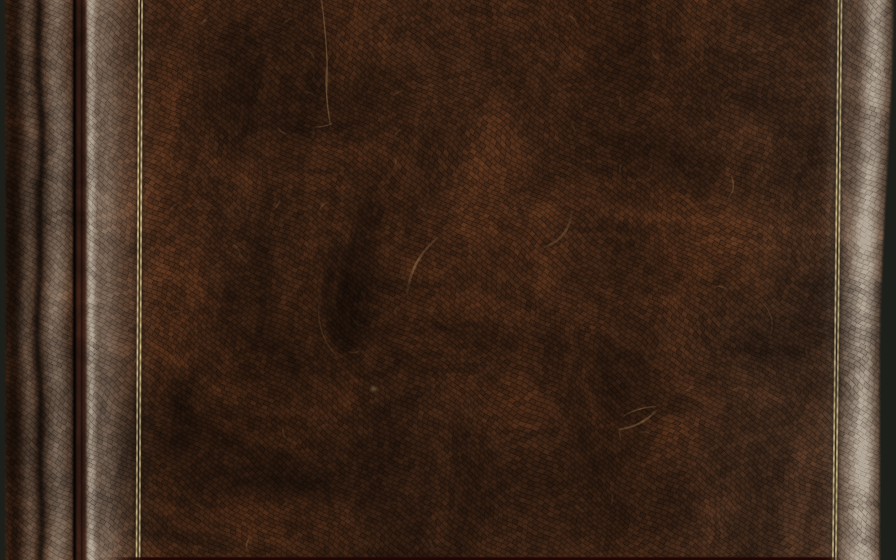
Write a Shadertoy shader that draws this texture.

```glsl
// Worn brown leather book cover: rounded spine and hinge at the left, twin gilt
// rules, a rubbed right edge. Layered sines stain the hide, a warped skewed grid
// gives the grain, and bent strokes with cellular flecks make the scratches.

#define GRAIN_SCALE 112.0
#define GRAIN_ANGLE 0.58
#define GRAIN_DEPTH 0.36
#define STAIN_DEPTH 0.42
#define HIDE  vec3(0.212, 0.124, 0.072)
#define RUST  vec3(0.290, 0.155, 0.075)
#define SHINE vec3(0.700, 0.655, 0.595)
#define GILT  vec3(0.800, 0.725, 0.520)
#define BACKDROP vec3(0.115, 0.120, 0.105)

mat2 rot(float a) { return mat2(cos(a), sin(a), -sin(a), cos(a)); }

vec2 hash2(vec2 c) {
    vec3 h = fract(c.xyx * vec3(0.1031, 0.1030, 0.0973));
    h += dot(h, h.yzx + 33.33);
    return fract((h.xx + h.yz) * h.zy);
}

float bump(float x, float c, float w) { x = (x - c) / w; return exp(-x * x); }

float spot(vec2 p, vec2 c, vec2 r) { p = (p - c) / r; return exp(-dot(p, p)); }

// Layered, self-warped sines, about -0.7 to 0.7
float clouds(vec2 p) {
    float sum = 0.0, amp = 0.5;
    for (int i = 0; i < 6; i++) {
        p = rot(0.9) * p * 1.85 + 1.7;
        p += 0.7 * sin(p.yx * 1.2);
        sum += amp * sin(p.x) * sin(p.y);
        amp *= 0.68;
    }
    return sum;
}

// Skewed scales with random tone, parted by thin seams
float grain(vec2 p) {
    vec2 q = rot(GRAIN_ANGLE) * p;
    q += 0.006 * sin(q.yx * 23.0 + 2.0 * sin(q * 9.0)) + 0.0015 * sin(q.yx * 91.0);
    q *= GRAIN_SCALE * vec2(0.85, 1.1);
    q.x += 0.35 * sin(floor(q.y) * 2.4);
    vec2 f = abs(fract(q) - 0.5);
    float seam = smoothstep(0.24, 0.5, max(f.x * 0.9, f.y));
    return 0.9 * (hash2(floor(q)).x - 0.5) + 0.3 - 0.9 * seam;
}

// Stroke from a to b, bowed sideways, fading at its ends
float scratch(vec2 p, vec2 a, vec2 b, float bow, float width) {
    vec2 d = b - a;
    float t = clamp(dot(p - a, d) / dot(d, d), 0.0, 1.0);
    vec2 side = vec2(-d.y, d.x) * bow * 4.0 * t * (1.0 - t);
    float dist = length(p - a - d * t - side);
    float aa = 0.7 / iResolution.y;
    return (1.0 - smoothstep(width - aa, width + aa, dist)) * (0.4 + 2.4 * t * (1.0 - t));
}

// Cellular scatter of short pale nicks
float flecks(vec2 p) {
    vec2 g = p * 15.0, cell = floor(g);
    vec2 h = hash2(cell + 7.0), k = hash2(cell + 51.0);
    vec2 d = rot(h.x * 6.3) * (fract(g) - 0.3 - 0.4 * h);
    d.y += d.x * d.x * 1.5;
    float nick = smoothstep(0.045, 0.0, abs(d.y)) * smoothstep(0.22, 0.04, abs(d.x));
    return nick * step(0.68, k.x) * k.y;
}

// Pair of twisted threads centred on x = 0
float rule(float x, float y) {
    float aa = 0.8 / iResolution.y;
    float threads = 1.0 - smoothstep(0.0016 - aa, 0.0016 + aa, abs(abs(x) - 0.0027));
    return threads * (0.83 + 0.17 * sin(y * 330.0 + sign(x) * 1.5));
}

void mainImage(out vec4 fragColor, in vec2 fragCoord) {
    vec2 p = fragCoord / iResolution.xy * vec2(1.6, 1.0);
    float x = p.x, y = p.y, aa = 1.0 / iResolution.y;
    float stain = clouds(p * 2.3), wear = clouds(p * 7.0 + 4.0), scale = grain(p);
    float panel = smoothstep(0.17, 0.27, x) * (1.0 - smoothstep(1.47, 1.51, x));

    // Stained hide with warm and dark patches
    float warm = 0.7 * spot(p, vec2(1.28, 0.56), vec2(0.16, 0.13))
               + 0.6 * spot(p, vec2(0.75, 0.46), vec2(0.22, 0.13))
               + 0.6 * spot(p, vec2(0.36, 0.24), vec2(0.20, 0.25));
    float dark = 0.25 * spot(p, vec2(1.02, 0.19), vec2(0.26, 0.18))
               + 0.25 * spot(p, vec2(1.2, 0.92), vec2(0.35, 0.16))
               + 0.25 * spot(p, vec2(0.53, 0.83), vec2(0.15, 0.13));
    vec3 col = mix(HIDE, RUST, clamp(0.55 * warm + 0.35 * wear, 0.0, 1.0));
    col *= (1.0 + STAIN_DEPTH * stain + 0.22 * wear) * (1.0 - dark);
    col *= 1.0 + GRAIN_DEPTH * scale;

    // Polished ridges: spine, hinge and right border
    float sway = 0.003 * sin(y * 11.0) + 0.002 * sin(y * 27.0);
    float sheen = 0.27 * bump(x, 0.050 + sway, 0.014) + 0.46 * bump(x, 0.101 + sway, 0.023);
    sheen += 0.60 * bump(x, 0.162, 0.009) + 0.38 * bump(x, 0.183, 0.028);
    sheen += 0.13 * bump(x, 0.225, 0.035);
    float edge = 1.569 + 0.024 * smoothstep(0.35, 1.0, y);
    sheen += 0.78 * bump(x, edge - 0.029, 0.025) + 0.22 * bump(x, 1.505, 0.025);
    sheen += 0.09 * smoothstep(1.1, 1.5, x) * (1.0 - 0.6 * y);
    sheen *= 1.0 + 0.28 * wear + 0.25 * scale + 0.15 * stain;
    col = mix(col, SHINE, clamp(sheen, 0.0, 1.0));

    // Hinge gutter and spine folds
    col *= 1.0 - 0.55 * bump(x, 0.071 + sway, 0.007) - 0.45 * bump(x, 0.025, 0.016);
    float gutter = smoothstep(0.131, 0.135, x) * (1.0 - smoothstep(0.150, 0.157, x));
    col = mix(col, vec3(0.20, 0.105, 0.075) * (1.0 + 0.4 * wear), gutter * 0.9);
    col *= 1.0 - 0.88 * bump(x, 0.133, 0.0035) - 0.4 * bump(x, 0.146, 0.002);

    // Scratches and nicks
    float s = 0.40 * scratch(p, vec2(0.571, 1.02), vec2(0.585, 0.84), 0.02, 0.0012);
    s += 0.50 * scratch(p, vec2(0.583, 0.88), vec2(0.590, 0.778), -0.03, 0.0013);
    s += 0.40 * scratch(p, vec2(0.592, 0.779), vec2(0.562, 0.773), 0.05, 0.0012);
    s += 0.42 * scratch(p, vec2(0.781, 0.575), vec2(0.727, 0.475), -0.10, 0.0022);
    s += 0.32 * scratch(p, vec2(1.021, 0.621), vec2(0.970, 0.558), 0.16, 0.0022);
    s += 0.40 * scratch(p, vec2(1.104, 0.233), vec2(1.171, 0.266), -0.09, 0.0018);
    s += 0.35 * scratch(p, vec2(1.115, 0.258), vec2(1.170, 0.274), 0.06, 0.0013);
    s += 0.35 * scratch(p, vec2(1.306, 0.685), vec2(1.302, 0.648), 0.15, 0.0014);
    s += 0.25 * scratch(p, vec2(1.362, 0.458), vec2(1.376, 0.402), 0.15, 0.0012);
    s += 0.18 * scratch(p, vec2(0.570, 0.460), vec2(0.605, 0.360), -0.12, 0.0013);
    s += 0.55 * spot(p, vec2(0.667, 0.306), vec2(0.006, 0.005));
    s += 0.24 * flecks(p);
    col = mix(col, vec3(0.66, 0.52, 0.35), clamp(s * panel * (0.85 + 0.5 * wear), 0.0, 1.0));

    // Gilt rules pressed into the hide
    float left = x - mix(0.2465, 0.2510, y), right = x - mix(1.490, 1.500, y);
    col *= 1.0 - 0.45 * bump(left, 0.0, 0.008) - 0.45 * bump(right, 0.0, 0.008);
    col = mix(col, GILT, clamp(rule(left, y) + rule(right, y), 0.0, 1.0) * (0.92 + 0.15 * wear));

    // Lower lip and backdrop beyond the boards
    col = mix(col, vec3(0.13, 0.025, 0.02), panel * (1.0 - smoothstep(0.003, 0.007, y)));
    float outside = smoothstep(edge - aa, edge + 0.004 + aa, x) + 1.0 - smoothstep(0.006, 0.014, x);
    col = mix(col, BACKDROP, clamp(outside, 0.0, 1.0));
    fragColor = vec4(clamp(col, 0.0, 1.0), 1.0);
}
```
